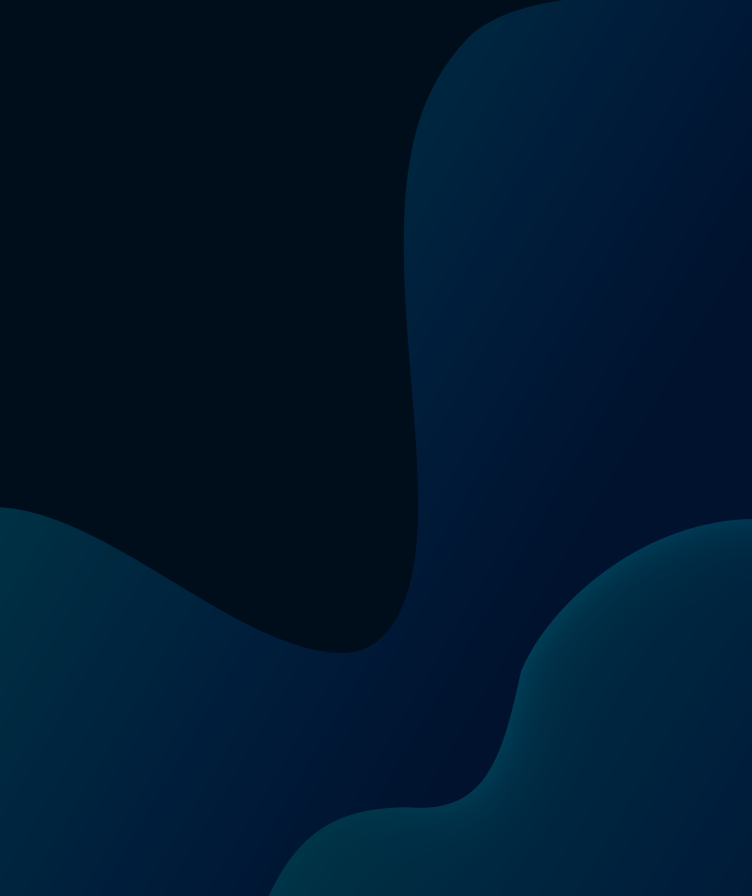
A Shadertoy shader for this background:

```glsl
// Layered dark blue waves: a night backdrop, a flowing gradient sheet and a rim-lit front hill.

const float ASPECT = 0.84;                    // design width over height
const int   STEPS = 24;                       // line pieces per curve
const vec2  GRADIENT_DIR = vec2(0.85, -0.5);  // runs to the lower right

const vec3 NIGHT = vec3(0.000, 0.050, 0.106);
const vec3 TEAL  = vec3(0.000, 0.190, 0.265);
const vec3 BLUE  = vec3(0.000, 0.118, 0.233);
const vec3 NAVY  = vec3(0.000, 0.070, 0.180);
const vec3 RIM   = vec3(0.000, 0.070, 0.080);

const vec3  RAMP_STOPS = vec3(0.29, 0.60, 0.86);
const float FRONT_START = 0.771;
const float FRONT_SCALE = 0.85;
const float RIM_WIDTH = 0.026;

// Chained cubic curves; neighbours share an end point.
const int BACK_CURVES = 5;
const vec2 BACK_EDGE[16] = vec2[16](
    vec2(0.000, 0.434), vec2(0.124, 0.427), vec2(0.267, 0.271),
    vec2(0.384, 0.271), vec2(0.443, 0.274), vec2(0.467, 0.342),
    vec2(0.467, 0.434), vec2(0.467, 0.531), vec2(0.451, 0.622),
    vec2(0.451, 0.729), vec2(0.451, 0.844), vec2(0.475, 0.909),
    vec2(0.526, 0.961), vec2(0.553, 0.984), vec2(0.592, 0.996),
    vec2(0.645, 1.002));

const int FRONT_CURVES = 3;
const vec2 FRONT_EDGE[10] = vec2[10](
    vec2(0.297, -0.007), vec2(0.332, 0.073), vec2(0.378, 0.099),
    vec2(0.456, 0.099), vec2(0.540, 0.092), vec2(0.560, 0.147),
    vec2(0.582, 0.251), vec2(0.612, 0.323), vec2(0.716, 0.421),
    vec2(0.846, 0.421));

vec2 cubic(vec2 a, vec2 b, vec2 c, vec2 d, float t) {
    float u = 1.0 - t;
    return u * u * u * a + 3.0 * u * t * (u * b + t * c) + t * t * t * d;
}

// Updates the nearest distance (x) and the crossing parity sign (y)
// of a horizontal ray cast towards raySide.
void traceCurve(vec2 p, vec2 a, vec2 b, vec2 c, vec2 d, float raySide, inout vec2 trace) {
    vec2 from = a;
    for (int i = 1; i <= STEPS; i++) {
        vec2 to = cubic(a, b, c, d, float(i) / float(STEPS));
        vec2 e = to - from, w = p - from;
        float h = clamp(dot(w, e) / dot(e, e), 0.0, 1.0);
        trace.x = min(trace.x, length(w - e * h));
        if ((from.y > p.y) != (to.y > p.y)) {
            float crossing = from.x + e.x * w.y / e.y;
            if ((crossing - p.x) * raySide > 0.0) trace.y = -trace.y;
        }
        from = to;
    }
}

// Signed distances, negative inside.
float nightDistance(vec2 p) {
    vec2 trace = vec2(10.0, 1.0);
    for (int i = 0; i < BACK_CURVES; i++) {
        int k = 3 * i;
        traceCurve(p, BACK_EDGE[k], BACK_EDGE[k + 1], BACK_EDGE[k + 2], BACK_EDGE[k + 3], 1.0, trace);
    }
    return trace.x * trace.y;
}

float frontDistance(vec2 p) {
    vec2 trace = vec2(10.0, 1.0);
    for (int i = 0; i < FRONT_CURVES; i++) {
        int k = 3 * i;
        traceCurve(p, FRONT_EDGE[k], FRONT_EDGE[k + 1], FRONT_EDGE[k + 2], FRONT_EDGE[k + 3], -1.0, trace);
    }
    return trace.x * trace.y;
}

vec3 ramp(float s) {
    float toBlue = clamp((s - RAMP_STOPS.x) / (RAMP_STOPS.y - RAMP_STOPS.x), 0.0, 1.0);
    float toNavy = clamp((s - RAMP_STOPS.y) / (RAMP_STOPS.z - RAMP_STOPS.y), 0.0, 1.0);
    return mix(mix(TEAL, BLUE, toBlue), NAVY, toNavy);
}

float coverage(float dist, float pixel) {
    return 1.0 - smoothstep(-0.75 * pixel, 0.75 * pixel, dist);
}

void mainImage(out vec4 fragColor, in vec2 fragCoord) {
    vec2 p = fragCoord / iResolution.xy * vec2(ASPECT, 1.0);
    float pixel = 1.0 / iResolution.y;
    float along = dot(p - vec2(0.0, 1.0), GRADIENT_DIR);

    // Gradient sheet and the night area above it
    vec3 color = ramp(along);
    color = mix(color, NIGHT, coverage(nightDistance(p), pixel));

    // Front hill with a soft rim light
    float front = frontDistance(p);
    vec3 hill = ramp(RAMP_STOPS.x + (along - FRONT_START) * FRONT_SCALE);
    float rimFade = mix(0.25, 1.0, smoothstep(0.35, 0.60, p.x));
    hill += RIM * rimFade * exp(-abs(front) / RIM_WIDTH);
    color = mix(color, hill, coverage(front, pixel));

    fragColor = vec4(color, 1.0);
}
```
